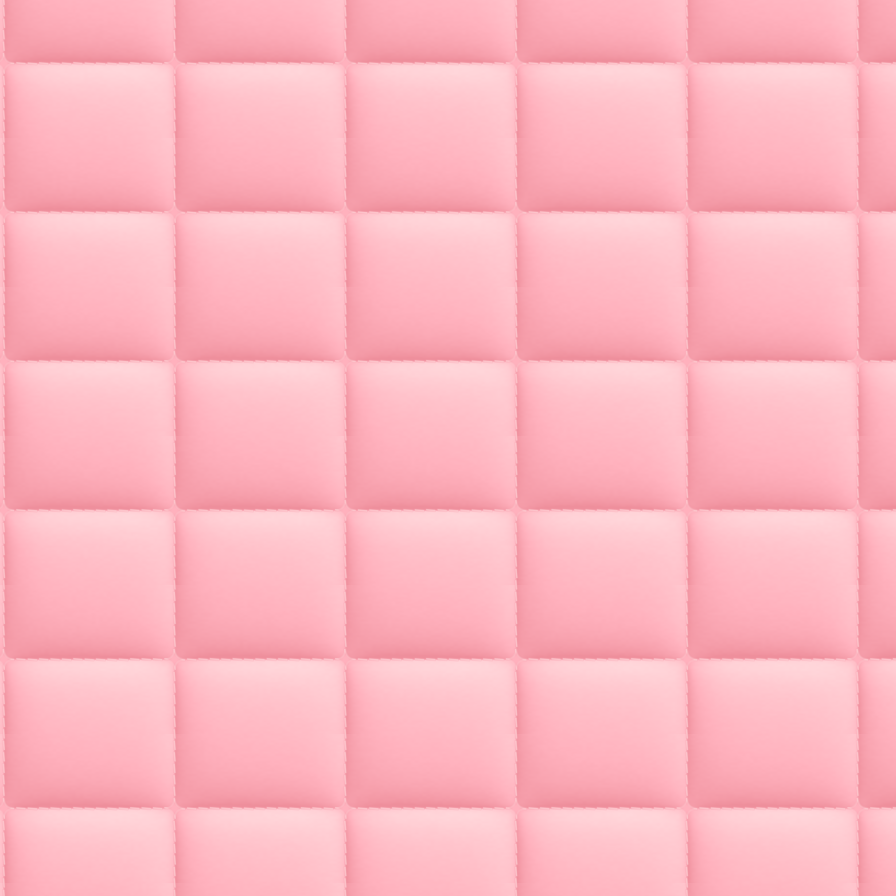
A WebGL 1 fragment shader for this texture:

```glsl
precision highp float;
uniform vec2 u_resolution;

#define CELL vec2(0.1906, 0.1663)
#define ORIGIN vec2(0.0043, 0.0978)
#define STITCHES vec2(15.0, 13.0)
#define STITCH_WIDTH 0.0017
#define SEAM_GAP 0.0006
#define CORNER_RADIUS 0.009
#define GRAIN 0.035
#define SHADE vec3(0.935, 0.56, 0.61)
#define PINK vec3(1.0, 0.695, 0.742)
#define LIGHT vec3(1.0, 0.84, 0.855)
#define THREAD vec3(1.0, 0.82, 0.835)
#define GROOVE vec3(0.97, 0.645, 0.695)

float hash(vec2 p) {
  vec3 q = fract(p.xyx * vec3(0.1031, 0.1030, 0.0973));
  q += dot(q, q.yzx + 33.33);
  return fract((q.x + q.y) * q.z);
}

float noise(vec2 p) {
  vec2 i = floor(p);
  vec2 f = fract(p);
  f = f * f * (3.0 - 2.0 * f);
  return mix(mix(hash(i), hash(i + vec2(1.0, 0.0)), f.x),
             mix(hash(i + vec2(0.0, 1.0)), hash(i + 1.0), f.x), f.y);
}

float roundBox(vec2 p, vec2 halfSize, float radius) {
  vec2 q = abs(p) - halfSize + radius;
  return length(max(q, 0.0)) + min(max(q.x, q.y), 0.0) - radius;
}

// Distance to a row of slanted thread dashes
float stitchRow(float along, float across, float pitch) {
  float index = floor(along / pitch);
  float t = along - (index + 0.5) * pitch;
  float jitter = (hash(vec2(index, pitch * 1000.0)) - 0.5) * 0.0005;
  float reach = 0.34 * pitch;
  vec2 q = vec2(t - clamp(t, -reach, reach), across + 0.09 * t + jitter);
  return length(q) - 0.5 * STITCH_WIDTH;
}

// Tone of the puffed leather: 0 is shade, 1 is light
float pillowTone(vec2 s) {
  vec2 a = abs(s);
  vec2 bulge = 1.0 - pow(a, vec2(4.0));
  vec2 slope = sign(s) * pow(a, vec2(4.0)) * bulge.yx;
  float tone = 0.59 + 0.26 * s.y * mix(0.6, 1.0, bulge.x) + 0.07 * s.x;
  tone += slope.y * (s.y > 0.0 ? 0.32 : 0.34);
  tone += slope.x * (s.x > 0.0 ? 0.18 : 0.30);
  return tone;
}

vec3 leatherColor(float tone) {
  vec3 low = mix(SHADE, PINK, clamp(tone * 2.0, 0.0, 1.0));
  return mix(low, LIGHT, clamp(tone * 2.0 - 1.0, 0.0, 1.0));
}

void main() {
  vec2 uv = gl_FragCoord.xy / u_resolution;
  float px = 1.0 / min(u_resolution.x, u_resolution.y);

  // Panel and seam coordinates
  vec2 p = uv - ORIGIN;
  vec2 id = floor(p / CELL);
  vec2 local = p - (id + 0.5) * CELL;
  vec2 seam = p - CELL * floor(p / CELL + 0.5);
  float panel = roundBox(local, 0.5 * CELL - SEAM_GAP, CORNER_RADIUS);

  // Padded panel with fine grain and slight variation
  float tone = pillowTone(2.0 * local / CELL);
  tone += (hash(id + 7.0) - 0.5) * 0.015;
  tone += (noise(uv * vec2(230.0, 400.0)) - 0.5) * GRAIN;
  tone += (noise(uv * vec2(90.0, 210.0) + 40.0) - 0.5) * GRAIN * 0.4;

  // Tuck into the seam, softer along the lit top
  float tuck = local.y > 0.0 ? 0.0055 : 0.0035;
  tone -= mix(0.14, 0.28, step(0.0, local.y)) * exp(min(panel, 0.0) / tuck);
  vec3 color = leatherColor(tone);

  // Sunken seam, with a soft lit rim around the crossings
  vec3 gap = mix(GROOVE, PINK, 1.0 - smoothstep(0.002, 0.010, length(seam)));
  color = mix(color, gap, smoothstep(-px, px, panel));
  float crossing = 1.0 - smoothstep(0.007, 0.013, length(seam));
  float rim = 1.0 - smoothstep(0.0, 0.0007 + px, abs(panel));
  color = mix(color, LIGHT, 0.25 * rim * crossing);

  // Thread and its shadow, hidden at the crossings
  vec2 pitch = CELL / STITCHES;
  float rowX = stitchRow(p.x, seam.y, pitch.x);
  float rowY = stitchRow(p.y, seam.x, pitch.y);
  float thread = min(rowX, rowY);
  float visible = smoothstep(0.005, 0.009, length(seam));
  float shadow = 1.0 - smoothstep(0.0, 0.0018, thread);
  color = mix(color, GROOVE, 0.3 * shadow * visible);
  float cover = 1.0 - smoothstep(-px * 0.7, px * 0.7, thread);
  color = mix(color, THREAD, 0.65 * cover * visible);

  gl_FragColor = vec4(color, 1.0);
}
```
